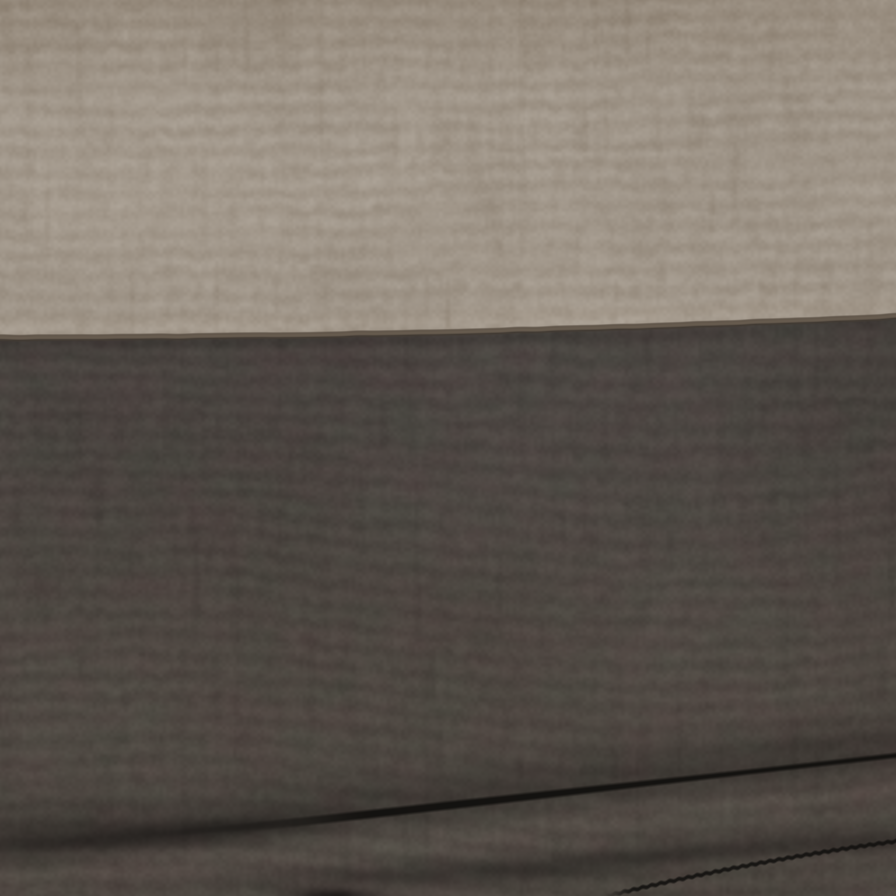
This texture is drawn by a WebGL 1 fragment shader. Its source:

```glsl
precision highp float;
uniform vec2 u_resolution;

float hash(vec2 p) {
  vec3 q = fract(vec3(p.xyx) * 0.1031);
  q += dot(q, q.yzx + 33.33);
  return fract((q.x + q.y) * q.z);
}

float noise(vec2 p) {
  vec2 i = floor(p);
  vec2 f = fract(p);
  f = f * f * (3.0 - 2.0 * f);
  float low = mix(hash(i), hash(i + vec2(1.0, 0.0)), f.x);
  float high = mix(hash(i + vec2(0.0, 1.0)), hash(i + vec2(1.0)), f.x);
  return mix(low, high, f.y);
}

float fbm(vec2 p) {
  float sum = 0.0;
  float gain = 0.5;
  for (int i = 0; i < 4; i++) {
    sum += gain * noise(p);
    p = p * 2.03 + 17.1;
    gain *= 0.5;
  }
  return sum;
}

// Soft bell around zero
float bell(float d, float width) {
  return exp(-d * d / (width * width));
}

// Filled line of a given half width with soft sides
float stroke(float d, float halfWidth, float soft) {
  return 1.0 - smoothstep(halfWidth - soft, halfWidth + soft, abs(d));
}

// Ribbed cloth: about -1 in the grooves, +1 on the ribs
float weave(vec2 p, float ribs, float seed) {
  vec2 q = p + seed;
  float warp = (noise(q * vec2(9.0, 16.0)) - 0.5) * 0.008
             + (noise(q * vec2(75.0, 45.0)) - 0.5) * 0.008;
  float rib = sin((p.y + warp) * ribs * 6.28318);
  float strength = 0.35 + 0.85 * noise(q * vec2(18.0, 42.0));
  float yarn = noise(q * vec2(125.0, 24.0)) - 0.5;
  float knots = noise(q * vec2(105.0, 85.0)) - 0.5;
  float slub = smoothstep(0.64, 0.95, noise(q * vec2(85.0, 11.0)));
  return rib * strength * 0.55 + yarn * 0.55 + knots * 0.65 - slub * 0.45;
}

vec3 lightCloth(vec2 p, float grain) {
  float threads = weave(p - vec2(0.0, 0.016 * p.x * p.x), 43.0, 3.7);
  float broad = fbm(p * 5.0 + 2.0) - 0.47;
  vec3 base = mix(vec3(0.625, 0.585, 0.535), vec3(0.585, 0.54, 0.485),
                  smoothstep(0.86, 1.03, p.y));
  return base + threads * vec3(0.033, 0.036, 0.039) + broad * 0.05 + grain * 0.025;
}

vec3 darkCloth(vec2 p, float grain) {
  float sag = 0.018 * sin(p.x * 5.2 + 0.8) * (1.0 - smoothstep(0.4, 0.63, p.y));
  float threads = weave(p - vec2(0.0, sag), 43.0, 8.3);
  float broad = fbm(p * 4.0 + 9.0) - 0.47;
  float tint = fbm(p * vec2(24.0, 35.0) + 5.0) - 0.47;
  vec3 base = mix(vec3(0.307, 0.281, 0.258), vec3(0.288, 0.266, 0.250),
                  smoothstep(0.2, 0.6, p.y));
  return base + threads * vec3(0.025, 0.025, 0.023) + broad * 0.04
       + tint * vec3(0.025, -0.015, 0.004) + grain * 0.02;
}

float seamHeight(float x) {
  return 0.624 + 0.002 * x + 0.022 * x * x;
}

float foldHeight(float x) {
  float bend = x - 0.25;
  return 0.056 + 0.067 * x + 0.0225 * (bend + sqrt(bend * bend + 0.004));
}

float lowerFoldHeight(float x) {
  float t = x - 0.69;
  return 0.003 + 0.24 * t - 0.17 * t * t;
}

// Shadows and highlights around the two folds
vec3 shadeFolds(vec3 color, vec2 p, float soft) {
  float d = p.y - foldHeight(p.x);
  float open = smoothstep(0.24, 0.42, p.x);
  color *= 1.0 - 0.20 * bell(d - 0.008, 0.034);
  color *= 1.0 - 0.38 * (1.0 - open) * bell(d, 0.012) * smoothstep(-0.15, 0.2, p.x);
  color *= 1.0 + 0.10 * bell(d + 0.035, 0.016);
  float halfWidth = mix(0.0045, 0.0026, smoothstep(0.45, 0.9, p.x));
  float crease = stroke(d, halfWidth, soft + 0.0015);
  color = mix(color, vec3(0.065, 0.060, 0.052), crease * open * 0.94);
  float tail = stroke(d - 0.001, 0.003, 0.0025) * smoothstep(0.12, 0.3, p.x);
  color = mix(color, vec3(0.12, 0.11, 0.10), tail * (1.0 - open) * 0.65);

  float e = p.y - lowerFoldHeight(p.x);
  float roll = p.y - (0.030 + 0.032 * smoothstep(0.5, 1.0, p.x));
  color *= 1.0 - 0.27 * bell(roll, 0.013) * smoothstep(0.38, 0.72, p.x);
  color *= 1.0 - 0.24 * bell(p.y - 0.014 - 0.02 * p.x, 0.014)
               * bell(p.x - 0.47, 0.2);
  color *= 1.0 - 0.55 * bell(p.y, 0.008) * bell(p.x - 0.37, 0.045);
  float stitch = 0.0007 * sin(p.x * 620.0);
  float lower = stroke(e + stitch, 0.0022, soft + 0.0008);
  lower *= smoothstep(0.67, 0.71, p.x);
  return mix(color, vec3(0.07, 0.065, 0.058), lower * 0.9);
}

void main() {
  vec2 p = gl_FragCoord.xy / u_resolution;
  float soft = 0.75 / u_resolution.y;
  float grain = noise(p * 256.0) - 0.5;
  float d = p.y - seamHeight(p.x) - 0.0008 * (noise(vec2(p.x * 45.0, 1.0)) - 0.5);

  vec3 dark = shadeFolds(darkCloth(p, grain), p, soft);
  dark *= 1.0 - 0.12 * bell(d + 0.009, 0.009);
  vec3 light = lightCloth(p, grain);
  light *= 1.0 + 0.03 * bell(d - 0.012, 0.012);
  vec3 color = mix(dark, light, smoothstep(-soft, soft, d));

  // Narrow rolled hem between the cloths
  color = mix(color, vec3(0.40, 0.355, 0.305), stroke(d + 0.001, 0.0030, soft + 0.0008));
  color = mix(color, vec3(0.22, 0.195, 0.17), 0.75 * stroke(d + 0.0038, 0.0010, soft + 0.0005));
  color = mix(color, vec3(0.30, 0.26, 0.22), 0.5 * stroke(d - 0.0015, 0.0007, soft + 0.0005));

  gl_FragColor = vec4(clamp(color, 0.0, 1.0), 1.0);
}
```
